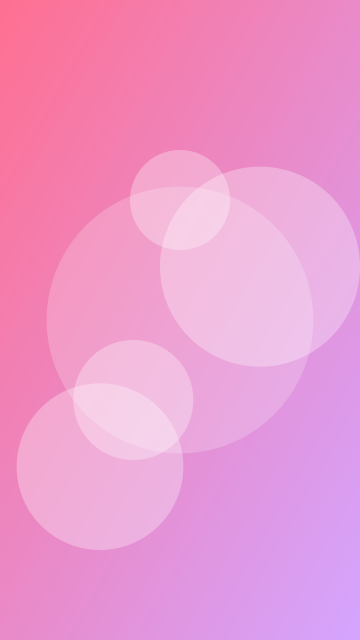
Reproduce this background procedurally as a Shadertoy shader.

```glsl
// Soft translucent white discs over a diagonal gradient from coral to lilac.
// The gradient runs corner to corner; each disc is an antialiased circle
// distance function blended towards white, so overlaps grow brighter.

// Coverage of a disc, with an edge one pixel wide
float discCoverage(vec2 p, vec2 centre, float radius, float pixel) {
    return clamp(0.5 - (length(p - centre) - radius) / pixel, 0.0, 1.0);
}

void mainImage(out vec4 fragColor, in vec2 fragCoord) {
    vec2 uv = fragCoord / iResolution.xy;

    // Centred coordinates: the canvas is 1.92 units high
    float pixel = 1.92 / iResolution.y;
    vec2 p = (fragCoord - 0.5 * iResolution.xy) * pixel;

    // Background: top left to bottom right
    vec3 coral = vec3(1.0, 0.435, 0.569);
    vec3 lilac = vec3(0.831, 0.647, 1.0);
    vec3 color = mix(coral, lilac, 0.5 * (uv.x + 1.0 - uv.y));

    // Discs: centre x, centre y, radius, opacity
    vec4 discs[5] = vec4[5](
        vec4( 0.00,  0.00, 0.40, 0.2),
        vec4( 0.24,  0.16, 0.30, 0.3),
        vec4(-0.24, -0.44, 0.25, 0.3),
        vec4( 0.00,  0.36, 0.15, 0.3),
        vec4(-0.14, -0.24, 0.18, 0.3));

    for (int i = 0; i < 5; i++) {
        vec4 disc = discs[i];
        float coverage = discCoverage(p, disc.xy, disc.z, pixel);
        color = mix(color, vec3(1.0), disc.w * coverage);
    }

    fragColor = vec4(color, 1.0);
}
```
